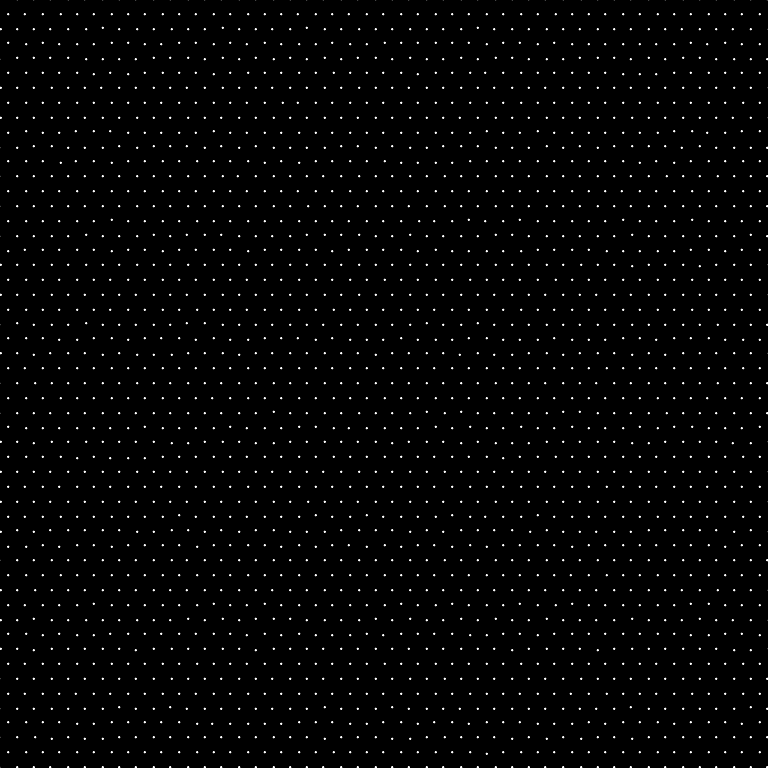
Reproduce this pattern procedurally as a Shadertoy shader.

```glsl
#define COLUMNS 45.0
#define ROWS 52.0
#define GRAIN 512.0       // steps per canvas side that dot centres settle on
#define DOT_RADIUS 0.755  // in grain steps
#define EDGE_SOFT 0.445   // half width of the edge, in output pixels
#define JITTER 0.3        // in grain steps
#define ROW_SHIFT 0.45    // in grain steps
#define INK vec3(1.0)
#define GROUND vec3(0.0)

vec2 hash2(vec2 cell) {
    vec2 p = vec2(dot(cell, vec2(127.1, 311.7)), dot(cell, vec2(269.5, 183.3)));
    return fract(sin(p) * 43758.5453);
}

// Centre of one dot in grain steps, on a staggered lattice with wrapped jitter
vec2 dotCentre(vec2 cell) {
    vec2 count = vec2(COLUMNS, ROWS);
    float stagger = 0.5 * mod(cell.y, 2.0);
    vec2 centre = (cell + vec2(stagger, 0.0)) / count * GRAIN;
    vec2 wobble = (2.0 * hash2(mod(cell, count)) - 1.0) * JITTER;
    return floor(centre + vec2(0.0, ROW_SHIFT) + wobble) + 0.5;
}

// Distance to the nearest dot centre, in grain steps
float nearestDot(vec2 uv) {
    vec2 home = floor(uv * vec2(COLUMNS, ROWS));
    float nearest = GRAIN;
    for (int y = -1; y <= 1; y++) {
        for (int x = -1; x <= 1; x++) {
            vec2 centre = dotCentre(home + vec2(x, y));
            nearest = min(nearest, distance(uv * GRAIN, centre));
        }
    }
    return nearest;
}

void mainImage(out vec4 fragColor, in vec2 fragCoord) {
    vec2 uv = fragCoord / iResolution.xy;
    float edge = EDGE_SOFT * GRAIN / iResolution.y;
    float coverage = 1.0 - smoothstep(DOT_RADIUS - edge, DOT_RADIUS + edge, nearestDot(uv));
    fragColor = vec4(mix(GROUND, INK, coverage), 1.0);
}
```
